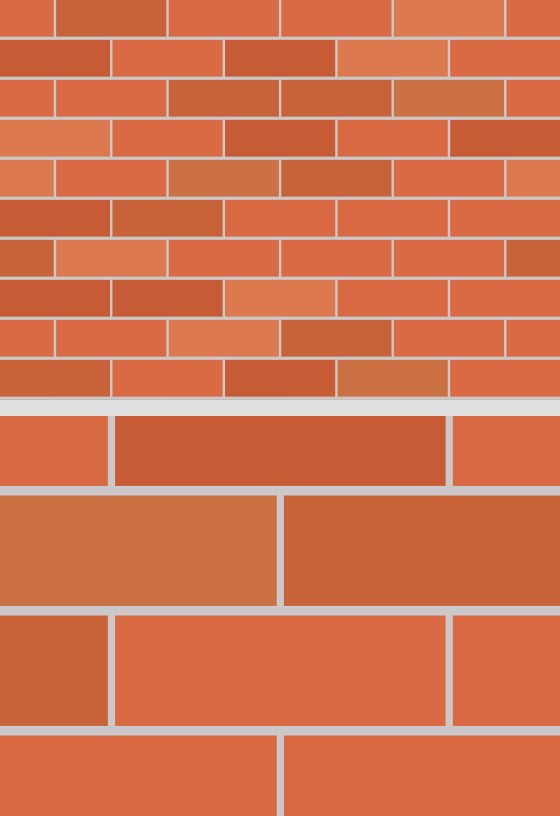
Top: the whole. Bottom: its middle third, enlarged.
Reproduce this pattern procedurally as a Shadertoy shader.

```glsl
float hash(float n) {
    return fract(sin(n * 12.99 + 4.1) * 4375.85);
}

// Picks one of five clay tints; the red one occurs only in unshifted courses
vec3 clayTint(float rank, bool shifted) {
    vec3 orange = vec3(0.851, 0.416, 0.263);
    vec3 red    = vec3(0.776, 0.357, 0.208);
    vec3 brown  = vec3(0.784, 0.384, 0.220);
    vec3 peach  = vec3(0.863, 0.475, 0.310);
    vec3 tan_   = vec3(0.800, 0.443, 0.267);

    if (rank < 0.44) return orange;
    if (shifted) return rank < 0.68 ? brown : rank < 0.84 ? peach : tan_;
    return rank < 0.76 ? red : rank < 0.88 ? brown : rank < 0.96 ? peach : tan_;
}

void mainImage(out vec4 fragColor, in vec2 fragCoord) {
    vec2 uv = fragCoord / iResolution.xy;

    // Running bond: ten courses counted from the top, every other one shifted
    vec2 wall = vec2(uv.x * 4.974 + 0.012, (1.0 - uv.y) * 10.0 + 0.044);
    float course = floor(wall.y);
    bool shifted = mod(course, 2.0) < 0.5;
    if (shifted) wall.x += 0.5;
    float column = mod(floor(wall.x), 5.0);

    // Spread the tints evenly along a course, in a random order and phase
    float stride = 1.0 + floor(4.0 * hash(course + 31.0));
    float rank = fract(column * stride * 0.2 + hash(course));
    vec3 clay = clayTint(rank, shifted);

    // Distance inside the brick edges, in canvas heights
    vec2 toJoint = (0.5 - abs(fract(wall) - 0.5)) * vec2(0.281, 0.1);
    vec2 inside = toJoint - vec2(0.0030, 0.0040);
    float brick = clamp(min(inside.x, inside.y) * iResolution.y + 0.5, 0.0, 1.0);

    vec3 mortar = vec3(0.80, 0.78, 0.79);
    fragColor = vec4(mix(mortar, clay, brick), 1.0);
}
```
